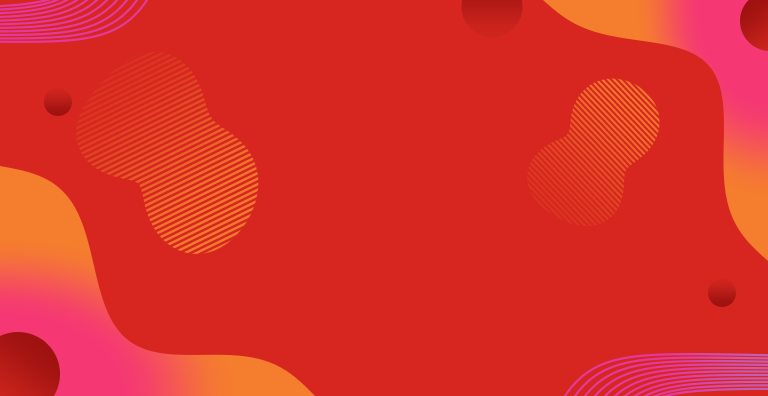
This background is drawn by a WebGL 1 fragment shader. Its source:

```glsl
precision highp float;
// Red banner with wavy gradient corners, striped blobs, shaded discs and line fans.
// Corner edges are sine sums over a slanted chord, blobs are polar harmonics,
// and each fan is a loop of shrinking, shifted curves.

uniform vec2 u_resolution;

#define CANVAS vec2(7.68, 3.96)
#define RED vec3(0.84, 0.15, 0.12)
#define DARK_RED vec3(0.62, 0.07, 0.06)
#define ORANGE vec3(0.96, 0.49, 0.18)
#define PINK vec3(0.96, 0.22, 0.45)
#define MAGENTA vec3(0.89, 0.22, 0.62)
#define PURPLE vec3(0.78, 0.36, 0.70)
#define FAN_LINES 11
#define LINE_HALF_WIDTH 0.011

const float PI = 3.14159265;
const vec4 ORDERS = vec4(1.0, 2.0, 3.0, 4.0);
float pixel;

// Smooth coverage of a signed distance
float fill(float d) {
  return clamp(0.5 - d / pixel, 0.0, 1.0);
}

// Wave above the chord joining the two axis crossings; q starts at the corner
float cornerDistance(vec2 q, vec2 crossings, vec4 waves) {
  float chord = length(crossings);
  vec2 along = vec2(crossings.x, -crossings.y) / chord;
  vec2 fromStart = q - vec2(0.0, crossings.y);
  vec2 angleStep = vec2(PI / chord, dot(fromStart, along) * PI / chord);
  float height = dot(fromStart, vec2(-along.y, along.x));
  float edge = dot(waves, sin(ORDERS * angleStep.y));
  float slope = angleStep.x * dot(waves * ORDERS, cos(ORDERS * angleStep.y));
  return (height - edge) / sqrt(1.0 + slope * slope);
}

// Pink at the corner, orange towards the ends
vec3 paintCorner(vec3 color, vec2 q, vec2 crossings, vec4 waves, vec2 stretch) {
  vec3 glow = mix(PINK, ORANGE, smoothstep(0.8, 1.6, length(q * stretch)));
  return mix(color, glow, fill(cornerDistance(q, crossings, waves)));
}

float blobDistance(vec2 q, float radius, vec4 waves, vec4 phases) {
  float angle = atan(q.y, q.x);
  return 0.8 * (length(q) - radius - dot(waves, cos(angle * ORDERS - phases)));
}

// Parallel stripes across a given direction
float stripes(vec2 q, vec2 across, float period) {
  float cell = fract(dot(q, across) / period);
  return fill((abs(cell - 0.5) - 0.25) * period);
}

// Disc darkening along a direction
vec3 paintDisc(vec3 color, vec2 p, vec2 center, float radius, vec2 darkSide) {
  vec2 q = (p - center) / radius;
  float shade = smoothstep(-1.0, 1.0, dot(q, darkSide));
  vec3 disc = mix(RED * 0.96, DARK_RED, shade);
  return mix(color, disc, fill((length(q) - 1.0) * radius));
}

// Nested curves that rise quickly and then flatten
float fan(vec2 q) {
  float cover = 0.0;
  for (int i = 0; i < FAN_LINES; i++) {
    float n = float(i);
    float t = max(q.x - 0.10 * n, -0.3);
    float height = 0.435 - 0.036 * n;
    float decay = exp(-t / 0.30);
    float curve = height * (1.0 - decay) * (1.04 - 0.05 * t);
    float slope = height * decay / 0.30;
    float d = abs(q.y - curve) / sqrt(1.0 + slope * slope);
    cover = max(cover, fill(d - LINE_HALF_WIDTH));
  }
  return cover;
}

void main() {
  pixel = CANVAS.y / u_resolution.y;
  vec2 p = gl_FragCoord.xy * pixel;
  vec2 opposite = CANVAS - p;
  vec3 color = RED;

  // Wavy corners
  color = paintCorner(color, p, vec2(3.15, 2.30),
                      vec4(-0.376, 0.121, 0.260, -0.011), vec2(0.67, 1.0));
  color = paintCorner(color, opposite, vec2(2.25, 2.61),
                      vec4(-0.605, 0.116, 0.202, -0.022), vec2(1.2, 0.8));

  // Striped blobs, fading along their length
  vec2 q = p - vec2(1.68, 2.43);
  float blob = fill(blobDistance(q, 0.826, vec4(0.043, 0.26, 0.054, 0.07),
                                 vec4(0.78, -1.78, 3.34, 0.02)));
  float fade = mix(0.12, 0.95, smoothstep(-1.1, 0.9, dot(q, vec2(0.6, -0.8))));
  color = mix(color, ORANGE, blob * fade * stripes(q, vec2(-0.44, 0.90), 0.050));

  q = p - vec2(5.94, 2.43);
  blob = fill(blobDistance(q, 0.603, vec4(0.016, 0.212, 0.033, 0.043),
                           vec4(-0.86, 1.99, 3.14, 0.98)));
  fade = mix(0.15, 0.95, smoothstep(-0.8, 0.8, dot(q, vec2(0.6, 0.8))));
  color = mix(color, ORANGE, blob * fade * stripes(q, vec2(0.72, 0.69), 0.042));

  // Line fans
  color = mix(color, MAGENTA, fan(vec2(1.47 - p.x, opposite.y)));
  vec3 fanColor = mix(MAGENTA, PURPLE, smoothstep(1.2, 0.0, opposite.x));
  color = mix(color, fanColor, fan(vec2(p.x - 5.65, p.y)));

  // Shaded discs
  color = paintDisc(color, p, vec2(0.18, 0.22), 0.42, vec2(0.6, 0.8));
  color = paintDisc(color, p, vec2(4.92, 3.89), 0.305, vec2(0.0, 1.0));
  color = paintDisc(color, p, vec2(7.70, 3.75), 0.30, vec2(-0.6, 0.8));
  color = paintDisc(color, p, vec2(0.58, 2.94), 0.14, vec2(0.0, -1.0));
  color = paintDisc(color, p, vec2(7.22, 1.03), 0.14, vec2(0.0, -1.0));

  gl_FragColor = vec4(color, 1.0);
}
```
